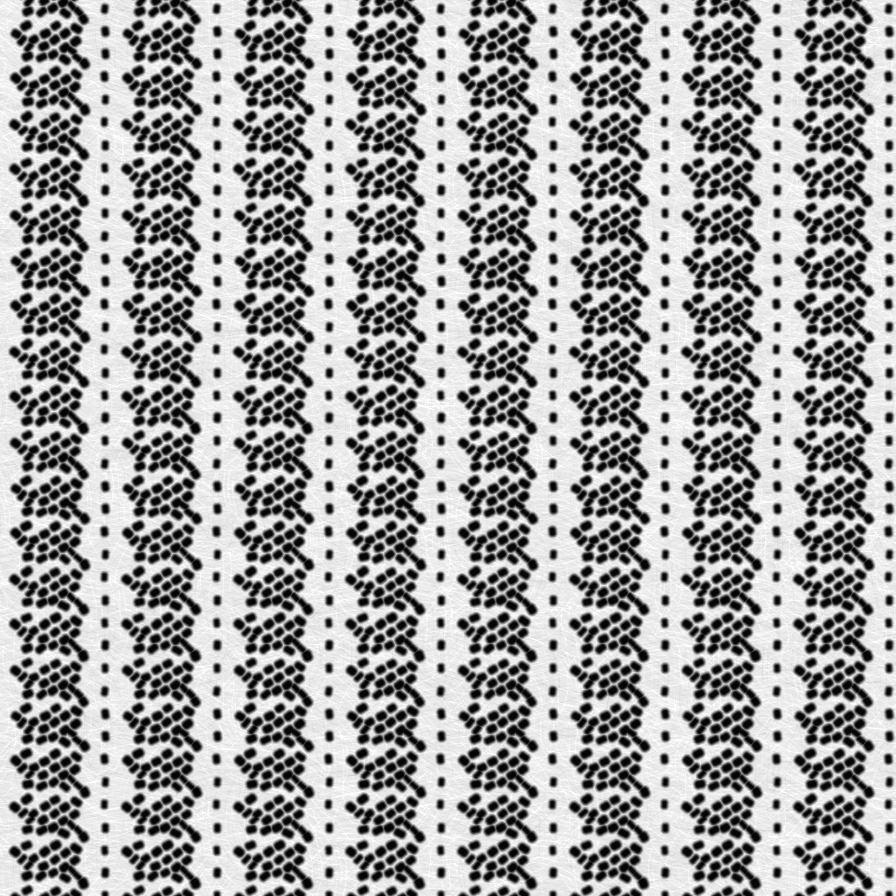
Write a Shadertoy shader that draws this texture.

```glsl
// Draws white fibrous lace: eight vertical zigzag bands of soft dark eyelets, parted by dotted seams.

const float ROW = 58.5; // height of one lace bend; the canvas is 1152 units wide

float hash(vec2 p) {
    vec3 h = fract(vec3(p.xyx) * 0.1031);
    h += dot(h, h.yzx + 33.33);
    return fract((h.x + h.y) * h.z);
}

vec2 rotate(vec2 p, float angle) {
    float c = cos(angle), s = sin(angle);
    return vec2(c * p.x + s * p.y, c * p.y - s * p.x);
}

// Distance to a rounded eyelet; its shift, turn and size vary over a cycle of five rows
float eyelet(vec2 p, vec2 center, float angle, vec2 halfSize) {
    vec2 d = p - center;
    float row = round(d.y / ROW);
    d.y -= ROW * row;
    vec2 seed = center + 17.0 * mod(row, 5.0);
    d += 0.3 * halfSize.x * (vec2(hash(seed), hash(seed + 71.3)) - 0.5);
    angle += 0.3 * (hash(seed + 23.1) - 0.5);
    float radius = 0.85 * halfSize.y;
    d = abs(rotate(d, angle)) - halfSize + radius;
    float swelling = 0.9 * (hash(seed + 9.7) - 0.5);
    return length(max(d, 0.0)) + min(max(d.x, d.y), 0.0) - radius - swelling;
}

float laceDistance(vec2 p) {
    float d = 1e3;

    // Slanted net of three by three eyelets
    for (int i = -1; i <= 1; i++)
        for (int j = -1; j <= 1; j++) {
            vec2 center = vec2(50, 9) + float(i) * vec2(14, -8.5) + float(j) * vec2(12.5, 9.5);
            d = min(d, eyelet(p, center, -0.55, vec2(6.8, 5.3)));
        }

    // Fans running inward from the tips of both scalloped edges
    for (int i = 0; i < 3; i++) {
        float k = float(i);
        vec2 halfSize = i == 0 ? vec2(7.0, 5.8) : vec2(7.0, 4.0);
        d = min(d, eyelet(p, vec2(9.0 * k, 8.8 * k), i == 0 ? 0.6 : -0.8, halfSize));
        d = min(d, eyelet(p, vec2(88.0 - 8.0 * k, 39.5 - 8.5 * k), i == 0 ? 1.1 : 0.75, halfSize));
    }

    // Eyelets along the scalloped edges and under the net
    d = min(d, eyelet(p, vec2(14, -9), -0.5, vec2(7.2, 5.2)));
    d = min(d, eyelet(p, vec2(15, 30), -0.3, vec2(7.2, 5.5)));
    d = min(d, eyelet(p, vec2(33, 31), -0.6, vec2(7.5, 4.9)));
    d = min(d, eyelet(p, vec2(63, 33), 0.6, vec2(7.5, 4.9)));
    d = min(d, eyelet(p, vec2(78, -6), 0.5, vec2(7.4, 5.0)));

    // Seam dots, two to a row
    for (int i = 0; i < 2; i++)
        d = min(d, eyelet(p, vec2(-29.0, -3.0 + 0.5 * ROW * float(i)), 1.57, vec2(6.0, 4.2)));
    return d;
}

// Layers of fine, bent, crossing strands; positive is pale, negative is shaded
float fibres(vec2 p, float pixel) {
    float sum = 0.0;
    for (int i = 0; i < 12; i++) {
        float k = float(i);
        float angle = i < 10 ? 1.5 * hash(vec2(k, 4.0)) - 0.75 : 1.3 + 0.4 * (k - 10.0);
        vec2 r = rotate(p, angle) + 91.0 * k;
        r.y += 8.0 * sin(r.x * 0.045 + k) + 4.0 * sin(r.x * 0.013 + r.y * 0.01);
        r /= vec2(65, 8);
        r.x += hash(vec2(floor(r.y), k));
        vec2 cell = floor(r), f = fract(r);
        float offset = abs(f.y - 0.25 - 0.5 * hash(cell + k)) * 8.0;
        float width = max(0.9, 0.6 * pixel);
        float strand = 1.0 - smoothstep(0.2 * width, 1.5 * width, offset);
        strand *= smoothstep(0.0, 0.2, f.x) * smoothstep(1.0, 0.8, f.x);
        sum += strand * (hash(cell + 37.0 + k) - 0.42);
    }
    return sum;
}

void mainImage(out vec4 fragColor, in vec2 fragCoord) {
    vec2 uv = fragCoord / iResolution.y;
    float pixel = 1152.0 / iResolution.y;
    vec2 p = vec2(uv.x, 1.0 - uv.y) * 1152.0 - vec2(20, 43);

    // White cloth with hairy grain
    float cloth = clamp(0.915 + 0.075 * fibres(p, pixel), 0.0, 1.0);

    // Fold into one of the eight bands and sink the blurred eyelets
    vec2 q = vec2(mod(p.x + 40.0, 144.0) - 40.0, p.y);
    float soft = max(2.9, pixel);
    float cover = smoothstep(-soft, 1.2 * soft, laceDistance(q));
    fragColor = vec4(vec3(mix(0.02, cloth, cover)), 1.0);
}
```
